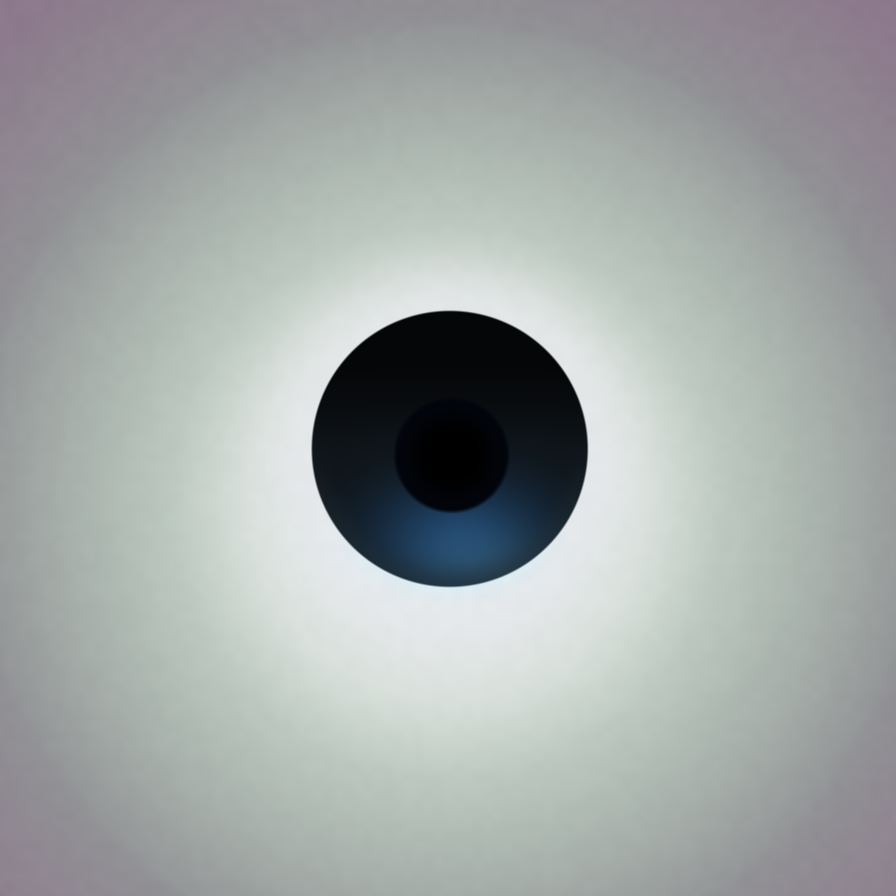
Give the GLSL for this background, as a WebGL 2 fragment shader.

```glsl
#version 300 es
precision highp float;
// A dark glassy disc with a blue lower glow, set in a pale misty halo.
uniform vec2 u_resolution;
out vec4 fragColor;

const vec3 WHITE_MIST = vec3(0.90, 0.91, 0.92);
const vec3 PALE_MIST  = vec3(0.85, 0.88, 0.86);
const vec3 SAGE       = vec3(0.735, 0.785, 0.75);
const vec3 GREY_SAGE  = vec3(0.65, 0.685, 0.665);
const vec3 GREY       = vec3(0.57, 0.575, 0.585);
const vec3 MAUVE      = vec3(0.55, 0.48, 0.55);

float hash(vec2 p) {
    vec3 q = fract(p.xyx * 0.1031);
    q += dot(q, q.yzx + 33.33);
    return fract((q.x + q.y) * q.z);
}

float valueNoise(vec2 p) {
    vec2 cell = floor(p), f = fract(p);
    f = f * f * (3.0 - 2.0 * f);
    float low = mix(hash(cell), hash(cell + vec2(1, 0)), f.x);
    float high = mix(hash(cell + vec2(0, 1)), hash(cell + vec2(1, 1)), f.x);
    return mix(low, high, f.y);
}

float ramp(float a, float b, float x) {
    return clamp((x - a) / (b - a), 0.0, 1.0);
}

// Soft elliptical spot, 1 at its centre
float spot(vec2 p, vec2 centre, vec2 size) {
    vec2 q = (p - centre) / size;
    return exp(-dot(q, q));
}

// Coverage of a circle whose edge has the given softness
float circle(vec2 p, vec2 centre, float radius, float softness) {
    return 1.0 - smoothstep(-softness, softness, length(p - centre) - radius);
}

vec3 mist(vec2 p, vec2 centre, vec2 discCentre, float discRadius) {
    float d = length(p - centre);
    vec3 col = mix(WHITE_MIST, PALE_MIST, ramp(0.14, 0.22, d));
    col = mix(col, SAGE, ramp(0.22, 0.31, d));
    col = mix(col, GREY_SAGE, ramp(0.31, 0.43, d));
    col = mix(col, GREY, ramp(0.43, 0.54, d));
    col = mix(col, MAUVE, ramp(0.52, 0.71, d));
    // Bright rim around the disc, cooler below it
    float gap = max(length(p - discCentre) - discRadius, 0.0);
    col = mix(col, WHITE_MIST, 0.75 * exp(-gap * gap / 0.0025));
    float below = smoothstep(0.06, 0.15, discCentre.y - p.y);
    return mix(col, vec3(0.84, 0.94, 0.97), 0.7 * below * exp(-gap / 0.012));
}

vec3 glass(vec2 p, vec2 centre, float radius) {
    vec2 q = (p - centre) / radius;
    vec3 col = mix(vec3(0.055, 0.075, 0.09), vec3(0.018, 0.022, 0.028), smoothstep(-0.1, 0.7, q.y));
    // Blue light pooled in the lower half, greyer at the rim
    col += vec3(0.07, 0.20, 0.34) * spot(q, vec2(0.08, -0.66), vec2(0.65, 0.44));
    col += vec3(0.05, 0.06, 0.04) * spot(q, vec2(0.25, -0.85), vec2(0.55, 0.25));
    return mix(col, vec3(0.14, 0.19, 0.21), 0.4 * smoothstep(0.8, 1.0, length(q)) * smoothstep(0.2, -0.6, q.y));
}

void main() {
    vec2 uv = gl_FragCoord.xy / u_resolution;
    float pixel = 1.0 / min(u_resolution.x, u_resolution.y);
    vec2 discCentre = vec2(0.502, 0.499), pupilCentre = vec2(0.504, 0.492);
    float discRadius = 0.154, pupilRadius = 0.0635;

    // Background with faint uneven grain
    vec3 col = mist(uv, vec2(0.5, 0.44), discCentre, discRadius);
    col += 0.012 * (valueNoise(uv * 90.0) - 0.5);

    // Disc and its dark pupil
    vec3 disc = glass(uv, discCentre, discRadius);
    float pupilDistance = length(uv - pupilCentre) / pupilRadius;
    vec3 pupil = mix(vec3(0.0), vec3(0.008, 0.018, 0.045), smoothstep(0.35, 1.0, pupilDistance));
    disc = mix(disc, pupil, circle(uv, pupilCentre, pupilRadius, 0.003));
    col = mix(col, disc, circle(uv, discCentre, discRadius, max(pixel, 0.0015)));
    fragColor = vec4(col, 1.0);
}
```
